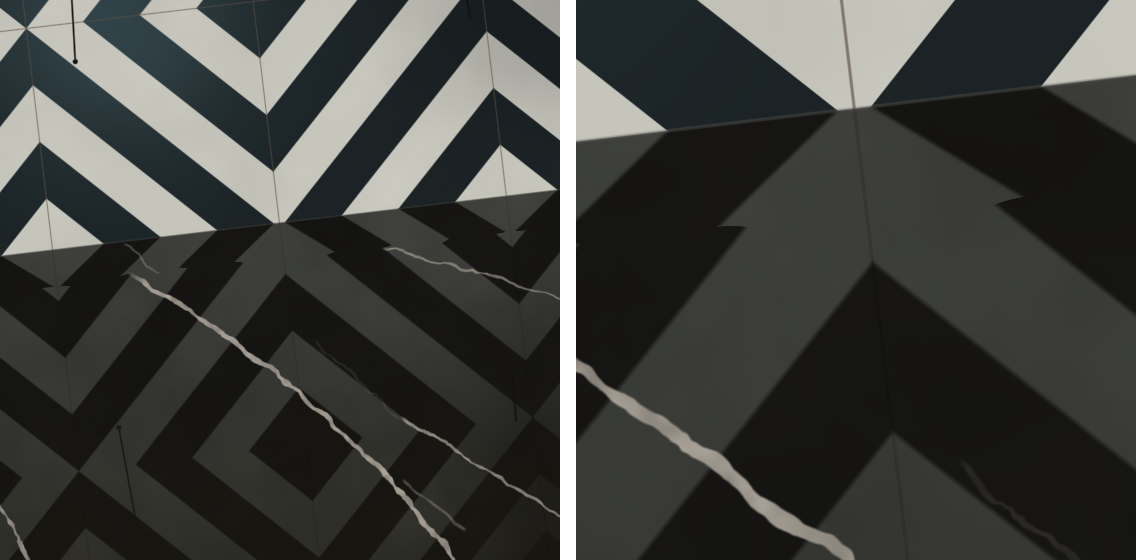
Left, the full canvas; right, a detail of the centre.
Reproduce this pattern procedurally as a Shadertoy shader.

```glsl
// Tilted wall of concentric black and white diamond tiles meeting a polished
// dark marble floor. The floor mirrors the wall by folding height about the
// join, then adds pale veins built from bent, noise-displaced segments.

#define TILT 0.118              // sine of the join's tilt
#define JOIN vec2(0.499, 0.602) // point on the wall-floor join
#define BAND 0.102              // diagonal stripe size along an axis
#define TILE (4.0 * BAND)       // half the diamond repeat
#define CENTER_HEIGHT 0.398     // height of diamond centers above the join
#define STRIP 0.064             // depth of the warped reflection at the join
#define WALL_LIGHT vec3(0.775, 0.775, 0.74)
#define WALL_DARK vec3(0.105, 0.135, 0.145)
#define FLOOR_LIGHT vec3(0.225, 0.23, 0.215)
#define FLOOR_DARK vec3(0.082, 0.080, 0.072)
#define VEIN_COLOR vec3(0.68, 0.65, 0.61)

float hash(vec2 p) {
    return fract(sin(dot(p, vec2(127.1, 311.7))) * 43758.5453);
}

float noise(vec2 p) {
    vec2 i = floor(p), f = fract(p);
    f = f * f * (3.0 - 2.0 * f);
    return mix(mix(hash(i), hash(i + vec2(1, 0)), f.x),
               mix(hash(i + vec2(0, 1)), hash(i + vec2(1, 1)), f.x), f.y);
}

float fbm(vec2 p) {
    float sum = 0.0, amp = 0.5;
    for (int i = 0; i < 4; i++) {
        sum += amp * noise(p);
        p = p * 2.03 + 7.1;
        amp *= 0.5;
    }
    return sum;
}

// Distance to the nearest even multiple of TILE
float fold(float x) {
    return abs(mod(x + TILE, 2.0 * TILE) - TILE);
}

// Concentric diamonds: 0 on dark bands, 1 on light bands
float diamonds(vec2 q, float blur) {
    float s = (fold(q.x) + fold(q.y - CENTER_HEIGHT)) / BAND;
    s = clamp(s, 0.3, 7.7);
    float d = (abs(fract(0.5 * s + 0.25) - 0.5) - 0.25) * 1.414 * BAND;
    return smoothstep(-blur, blur, d);
}

float segment(vec2 p, vec2 a, vec2 b) {
    vec2 d = b - a;
    return length(p - a - d * clamp(dot(p - a, d) / dot(d, d), 0.0, 1.0));
}

float line(float dist, float halfWidth, float blur) {
    return 1.0 - smoothstep(halfWidth - blur, halfWidth + blur, dist);
}

// Ragged marble vein from a to b, bowed sideways by bend
float vein(vec2 p, vec2 a, vec2 b, float bend, float width, float px) {
    vec2 d = b - a;
    float len = length(d);
    float t = dot(p - a, d) / (len * len);
    float side = dot(p - a, vec2(-d.y, d.x)) / len;
    side -= bend * 4.0 * t * (1.0 - t);
    side += 0.018 * (fbm(vec2(t * len * 32.0, a.x * 50.0)) - 0.47);
    float w = width * (0.35 + 1.1 * noise(vec2(t * len * 75.0, a.y * 40.0)));
    float ends = smoothstep(0.0, 0.05, t) * (1.0 - smoothstep(0.95, 1.0, t));
    return line(abs(side), w, max(px, 0.0011)) * ends * (0.7 + 0.3 * noise(p * 90.0));
}

void mainImage(out vec4 fragColor, in vec2 fragCoord) {
    float px = 1.0 / iResolution.y;
    vec2 p = fragCoord * px;
    float c = sqrt(1.0 - TILT * TILT);
    vec2 q = mat2(c, -TILT, TILT, c) * (p - JOIN);
    float wallMask = smoothstep(-px, px, q.y);
    float depth = max(-q.y, 0.0);

    // Reflection, stretched in a strip along the join
    float stripEdge = STRIP + 0.016 * (noise(q * 22.0) - 0.5);
    float stretch = mix(1.3, 1.0, smoothstep(-px, px, depth - stripEdge));
    vec2 mirrored = vec2(q.x, depth * stretch);

    // Wall tiles with a soft sheen, shaded corner and thin grout
    float sheen = exp(-16.0 * dot(p - vec2(0.2, 0.97), p - vec2(0.2, 0.97)));
    vec3 wall = mix(WALL_DARK + vec3(0.09, 0.13, 0.14) * sheen, WALL_LIGHT, diamonds(q, px));
    wall *= 1.0 - 0.17 * smoothstep(0.55, 1.0, p.x) * smoothstep(0.65, 1.0, p.y);
    wall *= 0.96 + 0.08 * fbm(p * 9.0);
    float seam = min(abs(mod(q.x + 0.5 * TILE, TILE) - 0.5 * TILE), abs(q.y - CENTER_HEIGHT));
    wall = mix(wall, vec3(0.36, 0.31, 0.27), 0.65 * line(seam, 0.0009, px));

    // Floor darkens away from the wall and toward the right
    float tone = diamonds(mirrored, max(px, 0.0022));
    float fade = 1.08 - 0.55 * depth - 0.3 * smoothstep(0.7, 1.0, p.x) * smoothstep(0.1, 0.5, depth);
    vec3 ground = mix(FLOOR_DARK, FLOOR_LIGHT * fade, tone);
    ground += vec3(0.012, 0.006, -0.006) * smoothstep(0.2, 0.6, depth);
    ground *= 0.9 + 0.2 * fbm(p * 14.0);
    ground *= 1.0 - 0.12 * line(seam, 0.001, px);

    // Hanging rod and hook, with their reflections
    vec2 h = vec2(q.x, abs(q.y));
    float rod = segment(h, vec2(-0.328, 0.329), vec2(-0.318, 0.49)) - 0.0015;
    rod = min(rod, length(h - vec2(-0.328, 0.329)) - 0.0045);
    rod = min(rod, segment(h, vec2(0.381, 0.324), vec2(0.378, 0.40)) - 0.002);
    float rodMask = line(rod, 0.0, px);
    wall = mix(wall, vec3(0.07), rodMask);
    ground = mix(ground, vec3(0.06), 0.75 * rodMask);

    // Marble veins, strong then faint
    float v = vein(p, vec2(0.222, 0.513), vec2(0.835, -0.03), 0.047, 0.0046, px);
    v = max(v, 0.85 * vein(p, vec2(0.71, 0.255), vec2(1.03, 0.058), 0.004, 0.0024, px));
    v = max(v, 0.7 * vein(p, vec2(0.68, 0.56), vec2(1.03, 0.457), 0.004, 0.0021, px));
    v = max(v, 0.85 * vein(p, vec2(-0.012, 0.125), vec2(0.055, -0.02), 0.004, 0.0032, px));
    v = max(v, 0.4 * vein(p, vec2(0.22, 0.565), vec2(0.285, 0.51), 0.0, 0.0016, px));
    v = max(v, 0.4 * vein(p, vec2(0.715, 0.142), vec2(0.835, 0.053), 0.0, 0.0022, px));
    v = max(v, 0.15 * vein(p, vec2(0.56, 0.395), vec2(0.72, 0.248), 0.0, 0.0018, px));
    ground = mix(ground, VEIN_COLOR, v);

    // Join line
    vec3 color = mix(ground, wall, wallMask);
    color = mix(color, vec3(0.38, 0.37, 0.35), 0.35 * line(abs(q.y), 0.001, px));
    fragColor = vec4(color, 1.0);
}
```
